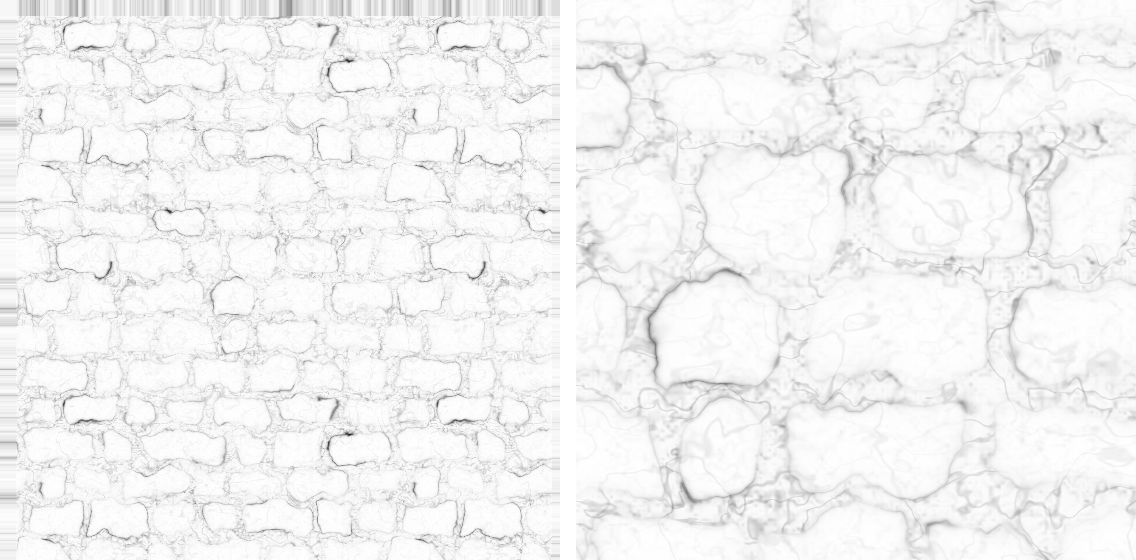
Left, the full canvas; right, a detail of the centre.
A WebGL 1 fragment shader for this texture map:

```glsl
precision highp float;
// Pale rubble-stone wall in pencil-like grey lines, tiling, with streaked margins.

uniform vec2 u_resolution;

#define PERIOD 0.667      // size of one wall tile on the canvas
#define ROWS 10.0         // stone courses per tile
#define MARGIN 0.029      // streaked left and top borders
#define RIGHT_EDGE 0.986  // start of the thin right border
#define PAPER 0.998       // brightest tone
#define MORTAR_INK 0.046  // sketchy texture between stones
#define STONE_INK 0.011   // sketchy texture on stones
#define OUTLINE_INK 0.52  // strongest stone outline
#define GAP_INK 0.62      // dark open joints
#define ROUGHNESS 0.052   // wobble of the stone outlines

float hash(vec2 p) {
  return fract(sin(dot(p, vec2(127.1, 311.7))) * 43758.55);
}

// Value noise that repeats after n lattice cells.
float noise(vec2 q, float n) {
  vec2 p = q * n, i = floor(p), f = fract(p);
  f = f * f * (3.0 - 2.0 * f);
  vec2 a = mod(i, n), b = mod(i + 1.0, n);
  float s = n * 0.37;
  return mix(mix(hash(a + s), hash(vec2(b.x, a.y) + s), f.x),
             mix(hash(vec2(a.x, b.y) + s), hash(b + s), f.x), f.y);
}

float fbm(vec2 q, float n) {
  float sum = 0.0, amp = 0.533;
  for (int i = 0; i < 4; i++) {
    sum += amp * noise(q, n);
    amp *= 0.5;
    n *= 2.0;
  }
  return sum;
}

// Jittered joint number k of a line holding n stones.
float joint(float k, float n, float seed, float jitter) {
  return k + jitter * (hash(vec2(mod(k, n), seed)) - 0.5);
}

// Lower joint, upper joint and index of the cell around x.
vec3 cellAt(float x, float n, float seed, float jitter) {
  float k = floor(x);
  if (x < joint(k, n, seed, jitter)) k -= 1.0;
  else if (x >= joint(k + 1.0, n, seed, jitter)) k += 1.0;
  return vec3(joint(k, n, seed, jitter), joint(k + 1.0, n, seed, jitter), mod(k, n));
}

// Signed distance to the nearest stone (x) and its id (yz).
vec3 stone(vec2 q) {
  vec3 row = cellAt(q.y * ROWS, ROWS, 3.7, 0.3);
  float count = 6.0 + floor(2.0 * hash(vec2(row.z, 8.3)));
  float stagger = hash(vec2(row.z, 5.1));
  vec3 col = cellAt(q.x * count + stagger, count, row.z + 11.0, 0.6);
  vec2 id = vec2(col.z, row.z + 20.0);
  vec2 lo = vec2((col.x - stagger) / count, row.x / ROWS);
  vec2 hi = vec2((col.y - stagger) / count, row.y / ROWS);

  vec2 gap = 0.007 + 0.009 * vec2(hash(id + 1.3), hash(id + 2.6));
  vec2 size = 0.5 * (hi - lo) - gap;
  vec2 p = q - 0.5 * (lo + hi);
  p.y += 0.16 * (hash(id + 3.9) - 0.5) * p.x;
  size.x *= 1.0 + 0.25 * (hash(id + 4.2) - 0.5) * clamp(p.y / size.y, -1.0, 1.0);
  float radius = min(size.x, size.y) * mix(0.2, 0.8, hash(id + 5.5));
  vec2 e = abs(p) - size + radius;
  float d = length(max(e, 0.0)) + min(max(e.x, e.y), 0.0) - radius;
  return vec3(d, id);
}

// Squared slope of fine relief, about 1 on average.
float sketch(vec2 q) {
  float reach = 0.0024, h = fbm(q, 30.0);
  vec2 g = vec2(fbm(q + vec2(reach, 0.0), 30.0), fbm(q + vec2(0.0, reach), 30.0)) - h;
  return dot(g, g) / 0.0025;
}

// Thin line along the middle level of a noise field.
float hairline(vec2 q, float n, float width) {
  return 1.0 - smoothstep(0.0, width, abs(fbm(q, n) - 0.5));
}

float wallInk(vec2 q) {
  vec2 wobble = vec2(fbm(q, 12.0), fbm(q, 17.0)) - 0.5;
  vec3 s = stone(q + ROUGHNESS * wobble);
  float d = s.x + 0.006 * (fbm(q, 55.0) - 0.5);
  float mortar = smoothstep(-0.002, 0.003, d);
  float clarity = hash(s.yz + 6.8);
  float patchy = noise(q, 7.0);

  // Fine texture, hair cracks and flat wisps
  float ink = sketch(q) * mix(STONE_INK, MORTAR_INK * (0.6 + 0.8 * patchy), mortar);
  vec2 bent = q + 0.05 * wobble;
  ink += hairline(bent, 14.0, 0.022) * mix(0.05, 0.13, mortar) * (0.4 + patchy);
  ink += hairline(bent * vec2(1.0, 2.0), 19.0, 0.035) * mix(0.02, 0.11, mortar);
  ink += 0.008 * mortar + 0.018 * exp(-abs(d) / 0.010);

  // Broken outlines, then dark open joints
  float pressure = smoothstep(0.25, 0.85, noise(q, 21.0));
  float outline = exp(-abs(d) / 0.0017) * mix(0.16, 1.0, clarity * clarity);
  ink += OUTLINE_INK * outline * (0.15 + 0.85 * pressure);
  float open = smoothstep(0.74, 0.92, noise(q, 27.0)) * smoothstep(0.3, 0.8, clarity);
  ink += GAP_INK * open * exp(-abs(d - 0.002) / 0.0028);
  return ink;
}

void main() {
  vec2 uv = gl_FragCoord.xy / u_resolution;
  vec2 edge = clamp(uv, vec2(MARGIN, 0.0), vec2(RIGHT_EDGE, 1.0 - MARGIN));
  vec2 q = (edge - vec2(MARGIN, 1.0 - MARGIN)) / PERIOD;
  float ink = wallInk(q);

  // Border streaks: softened edge tones drawn out to the rim
  vec2 outside = step(vec2(0.0001), abs(uv - edge));
  float streak = noise(q, 150.0) * noise(q, 40.0);
  ink = mix(ink, min(ink, 0.3), max(outside.x, outside.y));
  ink += streak * (0.07 * outside.x + 0.26 * outside.y);

  gl_FragColor = vec4(vec3(max(PAPER - ink, 0.1)), 1.0);
}
```
